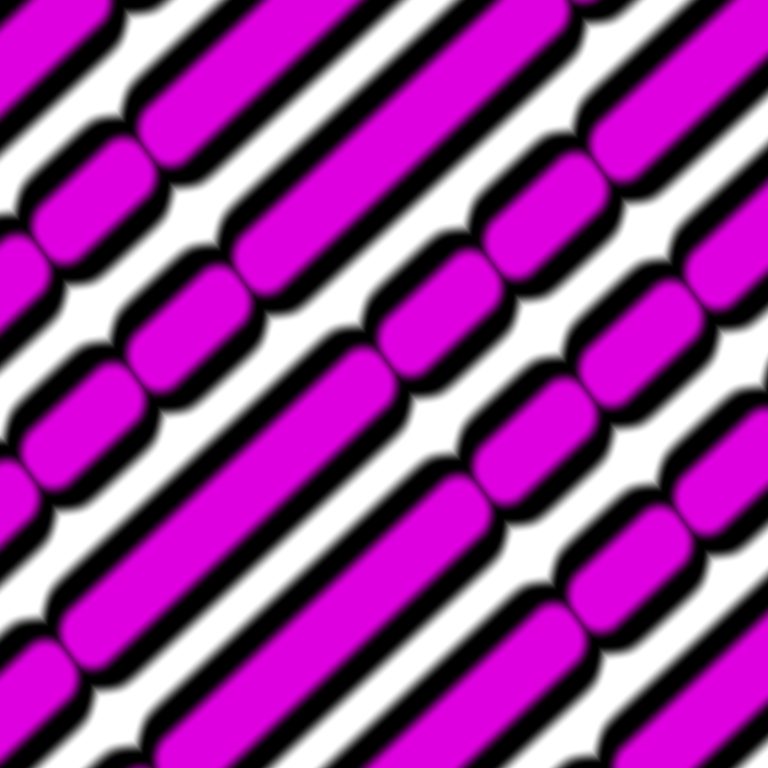
Give the GLSL for this pattern, as a Shadertoy shader.

```glsl
// Slanted chains of magenta beads with soft black outlines on white.
// Each chain repeats two short beads and one long bead; a sheared grid of
// rows holds the chains, and two rows in every five are staggered.

#define ORIGIN vec2(0.504, 0.5286)  // a joint between two beads
#define ALONG vec2(0.736, 0.677)    // unit direction of the chains
#define STEP 0.1875                 // length of a short bead
#define ROW 0.2064                  // distance between chains
#define SKEW 0.105                  // slide of each row along its chain
#define STAGGER 2.47                // shift of the staggered rows, in steps
#define HALF_WIDTH 0.0425           // half the width of a bead
#define CORNER 0.036                // radius of the bead corners
#define OUTLINE 0.037               // width of the black outline
#define NOTCH 0.010                 // thinning of the outline at joints
#define SOFT 0.0115                 // softness of the edges
#define MAGENTA vec3(0.87, 0.0, 0.87)

float roundedBox(vec2 p, vec2 halfSize, float radius) {
    vec2 q = abs(p) - halfSize + radius;
    return length(max(q, 0.0)) + min(max(q.x, q.y), 0.0) - radius;
}

// Returns the distance to the bead and the distance along it to its joint.
vec2 beadChain(vec2 p) {
    float across = dot(p, vec2(ALONG.y, -ALONG.x));
    float along = dot(p, ALONG) + SKEW * across;

    // Rows: three aligned, then two staggered
    float row = floor(across / ROW + 0.5);
    float shift = mod(row, 5.0) > 2.5 ? STAGGER : 0.0;

    // Beads: short, short, long
    float t = mod(along / STEP + shift, 5.0);
    bool isShort = t < 2.0;
    float x = (isShort ? fract(t) - 0.5 : t - 3.5) * STEP;
    float halfLength = (isShort ? 0.5 : 1.5) * STEP;

    vec2 local = vec2(x, across - row * ROW);
    float bead = roundedBox(local, vec2(halfLength, HALF_WIDTH), CORNER);
    return vec2(bead, halfLength - abs(x));
}

void mainImage(out vec4 fragColor, in vec2 fragCoord) {
    vec2 uv = fragCoord / iResolution.xy;
    vec2 chain = beadChain(uv - ORIGIN);

    // The outline draws in where two beads meet
    float joint = chain.y / (0.14 * STEP);
    float rim = OUTLINE - NOTCH * exp(-joint * joint);

    float fill = 1.0 - smoothstep(-SOFT, SOFT, chain.x);
    float paper = smoothstep(-SOFT, SOFT, chain.x - rim);
    fragColor = vec4(MAGENTA * fill + vec3(paper), 1.0);
}
```
